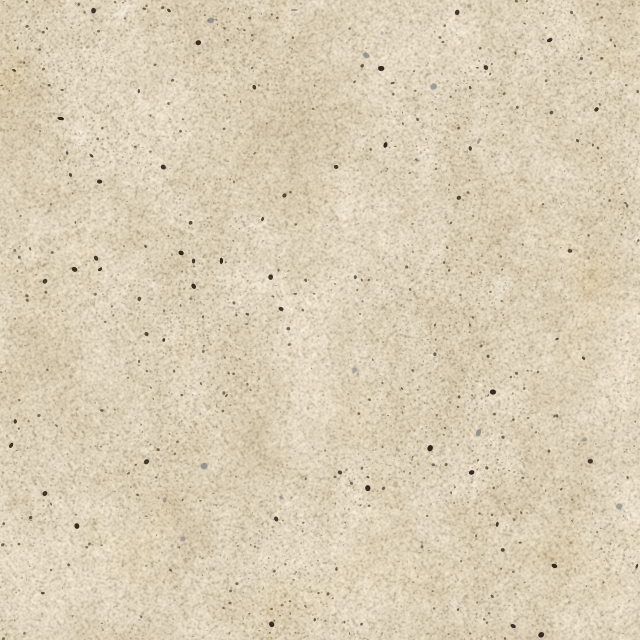
This texture is drawn by a Shadertoy shader. Its source:

```glsl
const vec3 TAN_STONE   = vec3(0.790, 0.728, 0.610);
const vec3 PALE_STONE  = vec3(0.928, 0.890, 0.815);
const vec3 OCHRE_STAIN = vec3(0.860, 0.765, 0.560);
const vec3 CHALK       = vec3(0.945, 0.918, 0.860);
const vec3 SPECK_BROWN = vec3(0.560, 0.490, 0.370);
const vec3 PIT_BROWN   = vec3(0.370, 0.295, 0.190);
const vec3 PIT_DARK    = vec3(0.150, 0.110, 0.075);
const vec3 SLATE       = vec3(0.400, 0.420, 0.450);

vec3 hash3(vec2 p, float seed) {
    vec3 q = fract(vec3(p.xyx + seed) * vec3(0.1031, 0.1030, 0.0973));
    q += dot(q, q.yxz + 33.33);
    return fract((q.xxy + q.yzz) * q.zyx);
}

mat2 rotation(float angle) {
    float c = cos(angle), s = sin(angle);
    return mat2(c, -s, s, c);
}

float cornerSlope(vec2 cell, vec2 offset, float seed) {
    float angle = 6.2832 * hash3(cell, seed).x;
    return dot(vec2(cos(angle), sin(angle)), offset);
}

float gradientNoise(vec2 p, float seed) {
    vec2 i = floor(p), f = fract(p);
    vec2 u = f * f * f * (f * (f * 6.0 - 15.0) + 10.0);
    vec2 e = vec2(0.0, 1.0);
    float low  = mix(cornerSlope(i, f, seed), cornerSlope(i + e.yx, f - e.yx, seed), u.x);
    float high = mix(cornerSlope(i + e.xy, f - e.xy, seed), cornerSlope(i + e.yy, f - e.yy, seed), u.x);
    return mix(low, high, u.y);
}

float fbm(vec2 p, float seed) {
    float sum = 0.0, gain = 0.8;
    for (int octave = 0; octave < 5; octave++) {
        sum += gain * gradientNoise(p, seed + float(octave) * 7.0);
        p = mat2(1.6, 1.2, -1.2, 1.6) * p;
        gain *= 0.58;
    }
    return sum;
}

// Coverage of scattered, rounded flecks that gather in loose clusters
float flecks(vec2 uv, float cells, float radius, float density, float stretch, float soft, float seed) {
    vec2 home = floor(uv * cells);
    float cover = 0.0;
    for (int y = -1; y <= 1; y++)
    for (int x = -1; x <= 1; x++) {
        vec2 cell = home + vec2(x, y);
        vec3 place = hash3(cell, seed);
        vec3 form = hash3(cell, seed + 51.7);
        float cluster = gradientNoise(cell / cells * 5.0, 9.0);
        float chance = density * (0.35 + 1.4 * smoothstep(-0.35, 0.5, cluster));
        if (place.z > chance) continue;

        vec2 d = uv - (cell + 0.1 + 0.8 * place.xy) / cells;
        d = rotation(6.2832 * form.x) * d;
        d.y *= 1.0 + stretch * form.y * form.y;
        float wobble = 1.0 + 0.08 * sin(2.0 * atan(d.y, d.x) + 40.0 * form.y);
        float size = radius * mix(0.5, 1.0, form.z * form.z) * wobble;
        float inside = 1.0 - smoothstep(size - soft, size + soft, length(d));
        cover = max(cover, inside * mix(0.45, 1.0, form.z));
    }
    return cover;
}

// Cloudy tan and pale areas, drawn out slightly in the vertical
vec3 stoneGround(vec2 uv) {
    float clouds = fbm(uv * vec2(4.5, 3.0), 3.0);
    float blotches = fbm(rotation(0.5) * uv * 19.0, 21.0);
    vec3 color = mix(TAN_STONE, PALE_STONE, clamp(0.56 + 0.50 * clouds + 0.30 * blotches, 0.0, 1.0));
    float stain = smoothstep(0.15, 0.75, fbm(uv * vec2(6.0, 4.0), 64.0));
    return mix(color, OCHRE_STAIN, 0.25 * stain);
}

// Fine sandy grain on turned lattices, with a heavier dark side
float sandGrain(vec2 uv) {
    float g = 0.75 * gradientNoise(rotation(0.6) * uv * 215.0, 5.0);
    g += 0.50 * gradientNoise(rotation(1.1) * uv * 130.0, 13.0);
    g += 0.30 * gradientNoise(rotation(0.3) * uv * 64.0, 37.0);
    return 0.115 * g + 0.12 * min(g + 0.12, 0.0);
}

void mainImage(out vec4 fragColor, in vec2 fragCoord) {
    vec2 uv = fragCoord / iResolution.y;
    float edge = max(0.0011, 0.6 / iResolution.y);

    vec3 color = stoneGround(uv);

    // Soft chalky inclusions
    float chalk = flecks(uv, 13.0, 0.018, 0.20, 0.8, 0.012, 17.0);
    color = mix(color, CHALK, 0.45 * chalk);

    color += sandGrain(uv) * vec3(1.0, 1.03, 1.10);

    // Mineral chips and pits, from faint and fine to dark and large
    float specks = flecks(uv, 140.0, 0.0020, 0.32, 0.8, edge, 29.0);
    float smallPits = flecks(uv, 58.0, 0.0025, 0.20, 0.7, edge, 43.0);
    float chips = flecks(uv, 17.0, 0.0065, 0.06, 2.0, edge * 1.4, 71.0);
    float largePits = flecks(uv, 24.0, 0.0046, 0.20, 0.7, edge, 87.0);
    color = mix(color, SPECK_BROWN, 0.50 * specks);
    color = mix(color, PIT_BROWN, 0.80 * smallPits);
    color = mix(color, SLATE, 0.65 * chips);
    color = mix(color, PIT_DARK, 0.95 * largePits);

    fragColor = vec4(clamp(color, 0.0, 1.0), 1.0);
}
```
